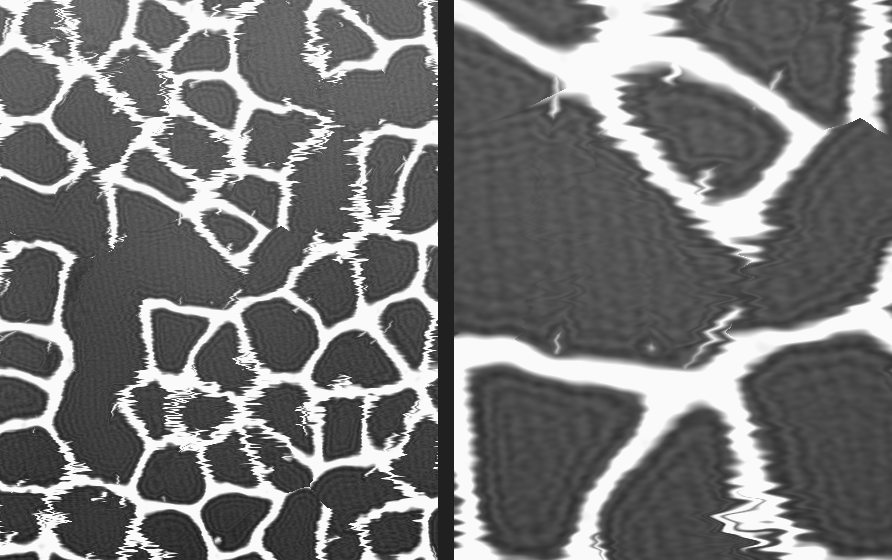
Left: the whole. Right: its middle third, enlarged.
Reproduce this texture procedurally as a Shadertoy shader.

```glsl
#define CELL_DENSITY 9.0
#define WALL_WIDTH 0.0098
#define CORNER_SHARPNESS 15.0
#define OPEN_SHARE 0.72
#define STRAY_WALLS 0.2
#define SCAN_JITTER 0.034
#define SCAN_ROWS 210.0
#define SPUR_DENSITY 17.0
#define RING_PERIOD 0.0095
#define RING_STRENGTH 0.075
#define GRAIN 0.06

const float TAU = 6.28318;

vec2 hash2(vec2 c) {
    vec3 h = fract(c.xyx * vec3(0.1031, 0.1030, 0.0973));
    h += dot(h, h.yzx + 33.33);
    return fract((h.xx + h.yz) * h.zy);
}

float cornerSlope(vec2 corner, vec2 offset) {
    return dot(hash2(corner) * 2.0 - 1.0, offset);
}

float gradientNoise(vec2 p) {
    vec2 i = floor(p), f = p - i;
    vec2 u = f * f * f * (f * (f * 6.0 - 15.0) + 10.0);
    vec2 e = vec2(1.0, 0.0);
    return mix(mix(cornerSlope(i, f), cornerSlope(i + e, f - e), u.x),
               mix(cornerSlope(i + e.yx, f - e.yx), cornerSlope(i + 1.0, f - 1.0), u.x), u.y);
}

vec2 noise2(vec2 p) {
    return vec2(gradientNoise(p), gradientNoise(p + 57.3));
}

vec2 sitePosition(vec2 id) {
    return id + 0.08 + 0.84 * hash2(id + 11.0);
}

// Open cells merge into wide voids
bool isOpen(vec2 id) {
    return gradientNoise(id * 0.37 + 4.6) > -0.02 && hash2(id + 71.0).x < OPEN_SHARE;
}

bool hasWall(vec2 a, vec2 b) {
    if (!isOpen(a) || !isOpen(b)) return true;
    return fract(hash2(a + 23.0).x + hash2(b + 23.0).x) < STRAY_WALLS;
}

// Smoothly joined distance to the remaining Voronoi walls
float wallDistance(vec2 p) {
    vec2 q = p * CELL_DENSITY + 30.0, home = floor(q), nearest = home;
    float best = 1e3;
    for (int y = -1; y <= 1; y++)
    for (int x = -1; x <= 1; x++) {
        vec2 id = home + vec2(x, y);
        float d = distance(q, sitePosition(id));
        if (d < best) { best = d; nearest = id; }
    }
    vec2 a = sitePosition(nearest);
    float sum = 1e-6;
    for (int y = -2; y <= 2; y++)
    for (int x = -2; x <= 2; x++) {
        vec2 id = nearest + vec2(x, y);
        if (id == nearest || !hasWall(nearest, id)) continue;
        vec2 b = sitePosition(id);
        float d = dot(0.5 * (a + b) - q, normalize(b - a));
        sum += exp(-CORNER_SHARPNESS * d);
    }
    return -log(sum) / (CORNER_SHARPNESS * CELL_DENSITY);
}

// Short, steep strokes that sprout from the walls
float spurDistance(vec2 p) {
    vec2 q = p * SPUR_DENSITY + 9.0, home = floor(q);
    float best = 1.0;
    for (int y = -1; y <= 1; y++)
    for (int x = -1; x <= 1; x++) {
        vec2 id = home + vec2(x, y), h = hash2(id + 37.0);
        if (hash2(id + 91.0).x > 0.42) continue;
        vec2 axis = vec2(0.75 * h.y - 0.15, 0.25 + 0.3 * h.x);
        vec2 r = q - id - h;
        float t = clamp(dot(r, axis) / dot(axis, axis), -1.0, 1.0);
        best = min(best, length(r - axis * t));
    }
    return best / SPUR_DENSITY;
}

void mainImage(out vec4 fragColor, in vec2 fragCoord) {
    vec2 uv = fragCoord / iResolution.xy;
    vec2 p = fragCoord / iResolution.y;

    // Bent walls, ragged patches and sideways scan-line tearing
    float rough = smoothstep(-0.15, 0.25, gradientNoise(p * 6.0 + 3.0));
    vec2 w = p + 0.022 * noise2(p * 13.0) + (0.003 + 0.012 * rough) * noise2(p * 48.0);
    w.x += SCAN_JITTER * (0.12 + rough) * gradientNoise(vec2(p.x * 22.0, p.y * SCAN_ROWS));

    float wallD = wallDistance(w);
    float spurD = spurDistance(w) + max(0.0, wallD - 0.018) + 0.006 * (1.0 - rough);
    float d = min(wallD, spurD);

    // Dim ground, brighter towards the top
    float tone = mix(0.205, 0.41, uv.y) + 0.05 * gradientNoise(p * 4.0 + 8.0);
    tone += GRAIN * gradientNoise(p * vec2(150.0, 240.0));
    tone += 0.012 * sin(TAU * (p.x * 75.0 + p.y * 18.0 + 3.0 * gradientNoise(p * 6.0)));

    // Diffraction rings and dark halo beside the walls
    float ringD = max(d, 0.0);
    tone -= RING_STRENGTH * exp(-ringD / 0.022) * cos(TAU * (ringD - 0.013) / RING_PERIOD);
    tone -= 0.05 * exp(-ringD / 0.014);

    // Overexposed walls of uneven width
    float width = WALL_WIDTH * (1.0 + 0.55 * gradientNoise(p * 24.0 + 5.0));
    float wall = 1.0 - smoothstep(0.32 * width, width, d);
    tone = mix(tone, 1.08 + 0.3 * gradientNoise(p * 60.0), wall);

    fragColor = vec4(vec3(clamp(tone, 0.08, 0.98)), 1.0);
}
```
